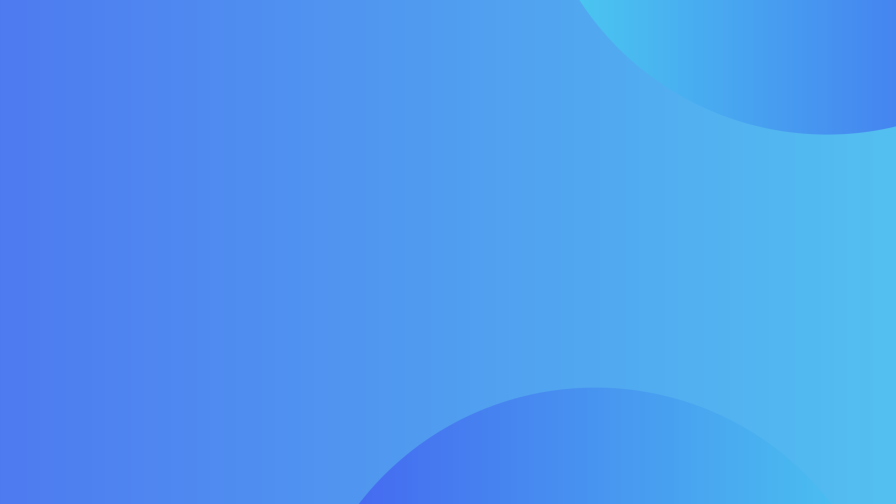
Give the GLSL for this background, as a Shadertoy shader.

```glsl
// A calm blue-to-cyan backdrop with two large discs cut off by the frame.
// Each area is a horizontal linear gradient; the discs are distance functions
// with edges softened over one pixel.

// Coverage of a disc, in units of the canvas height.
float discMask(vec2 p, vec2 center, float radius) {
    float pixel = 1.0 / iResolution.y;
    return 1.0 - smoothstep(-0.75 * pixel, 0.75 * pixel, length(p - center) - radius);
}

// Linear blend between two colours from x = start to x = end.
vec3 ramp(float x, float start, float end, vec3 from, vec3 to) {
    return mix(from, to, clamp((x - start) / (end - start), 0.0, 1.0));
}

void mainImage(out vec4 fragColor, in vec2 fragCoord) {
    // Height runs 0 to 1; width is kept at 16:9 for any canvas.
    vec2 p = fragCoord / iResolution.xy * vec2(16.0 / 9.0, 1.0);

    // Backdrop
    vec3 color = ramp(p.x, 0.0, 1.778, vec3(0.305, 0.48, 0.94), vec3(0.325, 0.75, 0.94));

    // Upper right disc, cyan to blue
    vec3 upper = ramp(p.x, 1.15, 1.778, vec3(0.29, 0.77, 0.94), vec3(0.27, 0.52, 0.94));
    color = mix(color, upper, discMask(p, vec2(1.641, 1.319), 0.586));

    // Lower disc, blue to cyan
    vec3 lower = ramp(p.x, 0.71, 1.65, vec3(0.27, 0.42, 0.94), vec3(0.29, 0.74, 0.94));
    color = mix(color, lower, discMask(p, vec2(1.181, -0.361), 0.592));

    fragColor = vec4(color, 1.0);
}
```
